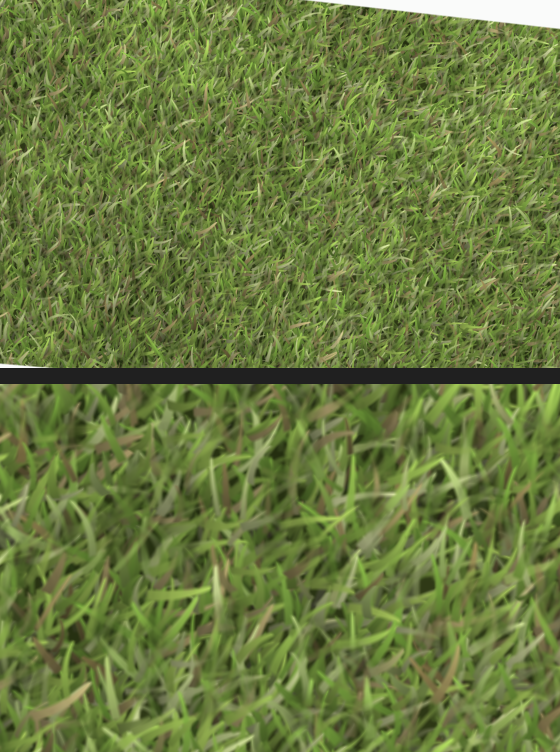
Top: the whole. Bottom: its middle third, enlarged.
Write a WebGL 2 fragment shader that draws this texture.

```glsl
#version 300 es
precision highp float;

uniform vec2 u_resolution;
out vec4 fragColor;

const int LAYERS = 15;
const float CELL = 0.036;
const float SOFTNESS = 0.0024;

vec3 hash3(vec3 p) {
    p = fract(p * vec3(0.1031, 0.1030, 0.0973));
    p += dot(p, p.yxz + 33.33);
    return fract((p.xxy + p.yxx) * p.zyx);
}

// Distance to the nearest scattered point
float cellular(vec2 p, float seed) {
    vec2 cell = floor(p);
    float nearest = 4.0;
    for (int y = -1; y <= 1; y++) {
        for (int x = -1; x <= 1; x++) {
            vec2 id = cell + vec2(x, y);
            vec2 point = id + hash3(vec3(id + 60.0, seed)).xy;
            nearest = min(nearest, length(p - point));
        }
    }
    return nearest;
}

// Broad, uneven patches in about -1..1
float patches(vec2 p) {
    float a = sin(p.x * 7.0 + 2.0 * sin(p.y * 5.0 + 0.6));
    float b = sin(p.y * 13.0 - p.x * 6.0 + 1.7 * sin(p.x * 11.0));
    float c = sin(p.x * 29.0 + p.y * 17.0 + 2.0 * sin(p.y * 23.0));
    return a * 0.4 + b * 0.35 + c * 0.25;
}

// Coverage of a curved, tapering blade in x, position from root to tip in y
vec2 blade(vec2 p, float angle, float halfLength, float halfWidth, float bend) {
    vec2 axis = vec2(sin(angle), cos(angle));
    float along = dot(p, axis) / halfLength;
    float across = dot(p, vec2(axis.y, -axis.x)) - bend * (along * along - 0.4);
    float t = clamp(along * 0.5 + 0.5, 0.0, 1.0);
    float width = halfWidth * (1.0 - 0.75 * t * t);
    float side = 1.0 - smoothstep(width - SOFTNESS, width + SOFTNESS, abs(across));
    float ends = 1.0 - smoothstep(0.82, 1.0, abs(along));
    return vec2(side * ends, t);
}

vec3 bladeColor(float kind, float tint, float dryness) {
    vec3 leaf = mix(vec3(0.43, 0.60, 0.22), vec3(0.59, 0.69, 0.32), tint);
    vec3 pale = mix(vec3(0.60, 0.68, 0.41), vec3(0.73, 0.75, 0.56), tint);
    vec3 straw = mix(vec3(0.49, 0.43, 0.26), vec3(0.69, 0.63, 0.45), tint);
    vec3 color = mix(leaf, pale, smoothstep(0.52, 0.74, kind));
    return mix(color, straw, smoothstep(0.84, 0.90, kind + dryness));
}

vec3 grass(vec2 p) {
    float patchTone = patches(p);
    float hollow = 1.0 - smoothstep(0.10, 0.52, cellular(p * vec2(21.0, 17.0), 3.0));
    float lean = mix(0.12, 0.62, clamp(p.x / 1.5, 0.0, 1.0));
    vec3 color = mix(vec3(0.12, 0.16, 0.05), vec3(0.21, 0.25, 0.10), patchTone * 0.5 + 0.5);

    // Blades stacked from the shaded floor to the lit tips
    for (int layer = 0; layer < LAYERS; layer++) {
        float level = float(layer);
        float depth = level / float(LAYERS - 1);
        vec2 shift = hash3(vec3(level, 7.0, 19.0)).xy * 9.0;
        vec2 q = p / CELL + shift;
        vec2 cell = floor(q);
        for (int y = 1; y >= -1; y--) {
            for (int x = -1; x <= 1; x++) {
                vec2 id = cell + vec2(x, y);
                vec3 place = hash3(vec3(id + 50.0, level + 11.0));
                vec3 look = hash3(vec3(id + 90.0, level + 47.0));
                vec2 offset = (q - id - 0.15 - 0.7 * place.xy) * CELL;
                float angle = lean + (place.z + look.x - 1.0) * 1.55;
                float halfLength = mix(0.016, 0.034, look.y);
                float halfWidth = mix(0.0024, 0.0050, fract(look.x * 7.3));
                float bend = (fract(look.z * 5.7) - 0.5) * 0.014;
                vec2 shape = blade(offset, angle, halfLength, halfWidth, bend);

                float light = mix(0.36, 1.03, sqrt(depth)) * mix(0.72, 1.20, look.y);
                light *= mix(0.72, 1.14, shape.y) * (1.0 + 0.09 * patchTone);
                vec3 tone = bladeColor(look.z, place.z, -0.04 * patchTone) * light;
                float cover = shape.x * (1.0 - 0.85 * hollow * depth);
                color = mix(color, tone, cover * 0.94);
            }
        }
    }
    // Gentle shade toward the lower left
    return color * mix(0.93, 1.05, smoothstep(0.1, 1.5, p.x * 0.6 + p.y));
}

// Soft mask of the blank corners around the lawn
float blankCorners(vec2 p) {
    float top = p.y - 1.0 + 0.113 * (p.x - 0.825);
    float bottom = 0.012 - 0.085 * p.x - p.y;
    return smoothstep(-0.003, 0.003, max(top, bottom));
}

void main() {
    vec2 p = gl_FragCoord.xy / u_resolution.y;
    vec3 color = mix(grass(p), vec3(0.98, 0.985, 0.98), blankCorners(p));
    fragColor = vec4(color, 1.0);
}
```
